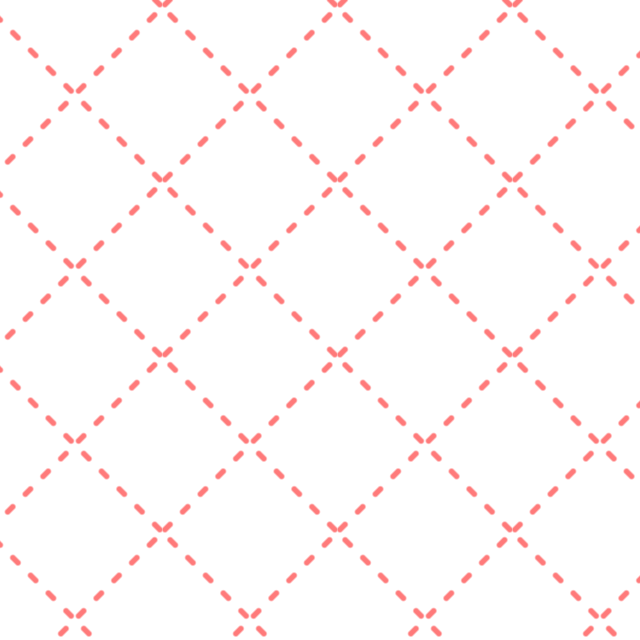
Write a three.js fragment shader that draws this pattern.

```glsl
// Diamond lattice of soft coral dashed diagonals on white.
varying vec2 vUv;

const vec3 PAPER = vec3(1.0);
const vec3 CORAL = vec3(1.0, 0.48, 0.48);

// All lengths are fractions of the canvas width.
const float TILE = 0.27344;               // spacing of the crossings on one row
const vec2 CROSSING = vec2(0.2537, 0.1685);
const float DASH_COUNT = 10.0;            // dashes per tile along a diagonal
const float DASH_STEP = 0.0277;           // rise from one dash to the next
const float FIRST_DASH = 0.0080;          // rise from a crossing to its first dash
const float HALF_CORE = 0.0056;           // half dash length without the round caps
const float RADIUS = 0.0043;              // half line width
const float SOFTNESS = 0.0019;            // half width of the blurred edge

// Wraps x into the period that begins at start.
float wrapFrom(float x, float start, float period) {
  return start + mod(x - start, period);
}

// Signed distance to a capsule lying along the x axis.
float capsule(vec2 p, float halfCore, float radius) {
  return length(vec2(max(abs(p.x) - halfCore, 0.0), p.y)) - radius;
}

// Distance to the dashes of the rising diagonals through the tile corners.
float dashedDiagonal(vec2 p, float tile, float stride, float first, float count) {
  float across = wrapFrom(p.x - p.y, -0.5 * tile, tile);
  float rise = p.y + 0.5 * across - first;

  // Split the seam gap evenly between the last and first dash.
  float seam = 0.5 * (tile - (count - 1.0) * stride);
  rise = wrapFrom(rise, -seam, tile);
  float index = clamp(floor(rise / stride + 0.5), 0.0, count - 1.0);

  vec2 local = vec2((rise - index * stride) * sqrt(2.0), across / sqrt(2.0));
  return capsule(local, HALF_CORE, RADIUS);
}

// Soft coverage of a shape from its signed distance.
float coverage(float dist, float softness) {
  return 1.0 - smoothstep(-softness, softness, dist);
}

void main() {
  vec2 p = vUv - CROSSING;

  // The falling diagonals mirror the rising ones.
  float rising = dashedDiagonal(p, TILE, DASH_STEP, FIRST_DASH, DASH_COUNT);
  float falling = dashedDiagonal(vec2(-p.x, p.y), TILE, DASH_STEP, FIRST_DASH, DASH_COUNT);

  float ink = coverage(min(rising, falling), SOFTNESS);
  gl_FragColor = vec4(mix(PAPER, CORAL, ink), 1.0);
}
```
